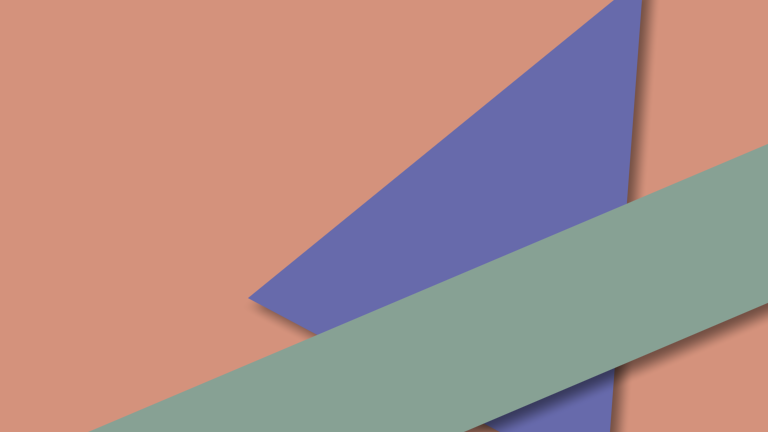
Reproduce this background procedurally as a WebGL 2 fragment shader.

```glsl
#version 300 es
precision highp float;

uniform vec2 u_resolution;
out vec4 fragColor;

// Soft half-plane: 1 on the left of the line from a to b
float leftOf(vec2 p, vec2 a, vec2 b, float soft) {
    vec2 dir = normalize(b - a);
    float dist = dot(p - a, vec2(-dir.y, dir.x));
    return smoothstep(-soft, soft, dist);
}

float wedge(vec2 p, float soft) {
    vec2 tip = vec2(0.574, 0.310);
    return leftOf(p, tip, vec2(1.157, 0.0), soft)
         * leftOf(p, vec2(1.412, 0.0), vec2(1.486, 1.0), soft)
         * leftOf(p, vec2(1.421, 1.0), tip, soft);
}

float band(vec2 p, float soft) {
    return leftOf(p, vec2(1.074, 0.0), vec2(1.778, 0.299), soft)
         * leftOf(p, vec2(1.778, 0.667), vec2(0.204, 0.0), soft);
}

void main() {
    // Canvas height is one unit
    vec2 p = gl_FragCoord.xy / u_resolution.y;
    float edge = 0.75 / u_resolution.y;
    float blur = 0.025;
    vec2 shadowPoint = p - vec2(0.0185, -0.0185);

    vec3 clay = vec3(0.832, 0.573, 0.486);
    vec3 violet = vec3(0.402, 0.414, 0.671);
    vec3 sage = vec3(0.530, 0.630, 0.582);

    // Each sheet darkens what lies below it, then covers it
    vec3 color = clay;
    color *= 1.0 - 0.45 * wedge(shadowPoint, blur);
    color = mix(color, violet, wedge(p, edge));
    color *= 1.0 - 0.45 * band(shadowPoint, blur);
    color = mix(color, sage, band(p, edge));

    fragColor = vec4(color, 1.0);
}
```
